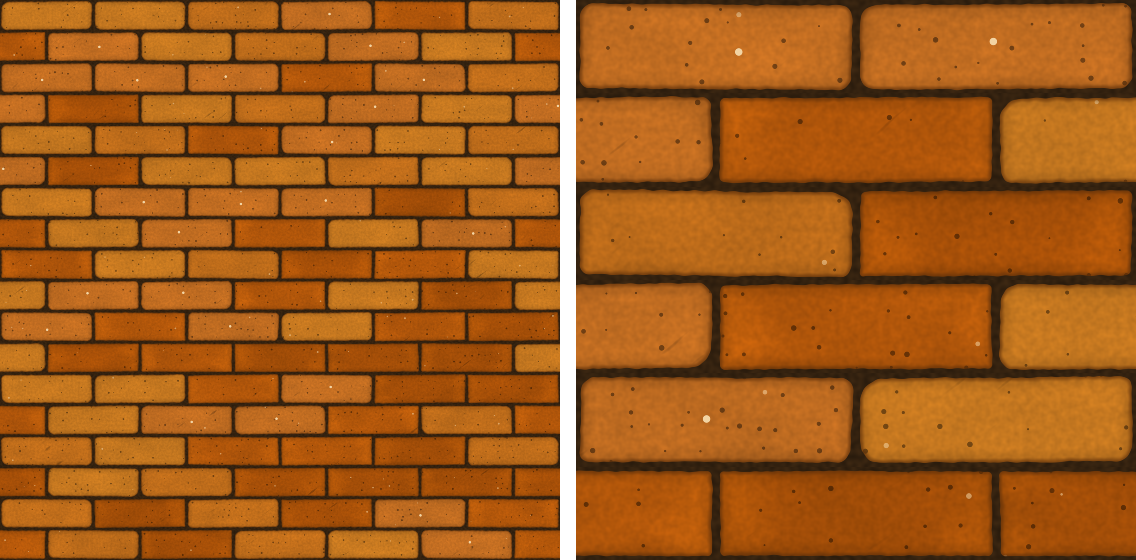
Left: the whole. Right: its middle third, enlarged.
Write a Shadertoy shader that draws this texture.

```glsl
// Running-bond brick wall: 18 courses of 6 bricks, every other course shifted by half.
// Each brick is a slightly skewed rounded box with its own clay colour and corners;
// gradient noise adds clouding, grain, scratches and rough edges, plus pits and flecks.

const vec2 GRID = vec2(6.0, 18.0);      // bricks across, courses down
const vec2 BRICK = vec2(3.0, 1.0);      // cell size, in course heights
const vec2 HALF_FACE = vec2(1.455, 0.453);

const vec3 MORTAR = vec3(0.20, 0.13, 0.06);
const vec3 RIM    = vec3(0.42, 0.21, 0.04);
const vec3 UMBER  = vec3(0.64, 0.305, 0.03);
const vec3 RUST   = vec3(0.69, 0.335, 0.04);
const vec3 AMBER  = vec3(0.755, 0.43, 0.105);
const vec3 OCHRE  = vec3(0.775, 0.47, 0.125);
const vec3 CLAY   = vec3(0.755, 0.425, 0.13);
const vec3 FLECK  = vec3(0.95, 0.83, 0.64);

vec2 hash2(vec2 p) {
    vec3 q = fract(p.xyx * vec3(0.1031, 0.1030, 0.0973));
    q += dot(q, q.yzx + 33.33);
    return fract((q.xx + q.yz) * q.zy);
}

float cornerDot(vec2 cell, vec2 corner, vec2 f) {
    float angle = 6.2832 * hash2(cell + corner).x;
    return dot(vec2(cos(angle), sin(angle)), f - corner);
}

// Gradient noise, roughly -0.7 to 0.7
float gradientNoise(vec2 p) {
    vec2 cell = floor(p), f = fract(p);
    vec2 u = f * f * f * (f * (f * 6.0 - 15.0) + 10.0);
    float low = mix(cornerDot(cell, vec2(0, 0), f), cornerDot(cell, vec2(1, 0), f), u.x);
    float high = mix(cornerDot(cell, vec2(0, 1), f), cornerDot(cell, vec2(1, 1), f), u.x);
    return mix(low, high, u.y);
}

float fbm(vec2 p) {
    float sum = 0.0, gain = 0.6;
    for (int i = 0; i < 4; i++) {
        sum += gain * gradientNoise(p);
        p = mat2(1.6, 1.2, -1.2, 1.6) * p + 7.3;
        gain *= 0.5;
    }
    return sum;
}

float roundedBox(vec2 p, vec2 halfSize, float radius) {
    vec2 d = abs(p) - halfSize + radius;
    return length(max(d, 0.0)) + min(max(d.x, d.y), 0.0) - radius;
}

float disc(vec2 p, float radius, float soft) {
    return 1.0 - smoothstep(radius - soft, radius + soft, length(p));
}

// Small dots, at most one in each unit cell
float specks(vec2 p, float density, float radius, float soft) {
    vec2 cell = floor(p);
    vec2 centre = 0.25 + 0.5 * hash2(cell + 5.7);
    vec2 rnd = hash2(cell + 91.3);
    return step(rnd.x, density) * disc(fract(p) - centre, radius * (0.5 + rnd.y), soft);
}

vec3 clayColour(float pick) {
    if (pick < 0.19) return UMBER;
    if (pick < 0.40) return RUST;
    if (pick < 0.61) return AMBER;
    return pick < 0.80 ? OCHRE : CLAY;
}

// Signed distance to a skewed brick whose four corners are worn unequally
float brickDistance(vec2 q, vec2 id, vec2 seed, float wear) {
    vec2 skew = hash2(id + 31.0) - 0.5;
    q += skew * vec2(0.06 * q.y, 0.025 * q.x);
    q += 0.012 * vec2(gradientNoise(seed * 1.7), gradientNoise(seed * 1.7 + 40.0));
    float chip = hash2(id * 2.0 + step(0.0, q) + 60.0).x;
    float radius = mix(0.05, mix(0.09, 0.24, chip), wear);
    return roundedBox(q, HALF_FACE, radius) + 0.016 * gradientNoise(seed * 9.0);
}

vec3 brickFace(vec2 q, vec2 id, vec2 seed, float pick, float px) {
    float dark = 1.0 - step(0.40, pick);
    vec3 col = clayColour(pick) * (0.98 + 0.04 * hash2(id + 12.0).y);

    // Clouding, with warmer ends on the dark bricks
    float cloud = fbm(seed * vec2(0.9, 1.5));
    col *= 1.0 + 0.13 * cloud;
    col += dark * vec3(0.05, 0.03, 0.005) * smoothstep(0.7, 1.4, abs(q.x) + 0.5 * cloud);

    // Fine grain and slanted scratches
    col *= 1.0 + 0.09 * gradientNoise(seed * 13.0) + 0.05 * gradientNoise(seed * 24.0);
    vec2 slant = vec2(dot(seed, vec2(0.8, 0.6)), dot(seed, vec2(-0.6, 0.8)));
    float scratch = smoothstep(0.38, 0.6, gradientNoise(slant * vec2(1.8, 10.0)));
    col *= 1.0 - 0.22 * scratch * smoothstep(0.0, 0.35, gradientNoise(seed * 0.8 + 20.0));

    // Pits, pale grit, and one bright fleck on the clay-coloured bricks
    col *= 1.0 - 0.42 * specks(seed * 5.0, 0.24, 0.10, 2.5 * px);
    col = mix(col, FLECK, 0.55 * specks(seed * 3.0 + 50.0, 0.035, 0.06, 1.5 * px));
    vec2 fleckAt = (hash2(id + 77.0) - 0.5) * vec2(0.5, 0.2);
    return mix(col, FLECK, step(0.80, pick) * disc(q - fleckAt, 0.04, 0.5 * px));
}

void mainImage(out vec4 fragColor, in vec2 fragCoord) {
    vec2 grid = fragCoord / iResolution.xy * GRID;
    float px = GRID.y / iResolution.y;

    // Brick cell; columns wrap so half bricks agree at both sides
    grid.x += 0.5 * (1.0 - mod(floor(grid.y), 2.0));
    vec2 id = floor(grid);
    id.x = mod(id.x, GRID.x);
    vec2 q = (fract(grid) - 0.5) * BRICK;
    vec2 seed = q + id * vec2(7.31, 5.17) + 30.0;
    float pick = hash2(id + 3.0).x;

    float d = brickDistance(q, id, seed, step(0.40, pick));
    vec3 mortar = MORTAR * (1.0 + 0.35 * gradientNoise(grid * BRICK * 14.0));
    vec3 face = brickFace(q, id, seed, pick, px);
    face = mix(face, RIM, 0.65 * smoothstep(-0.055, 0.0, d));
    face *= 1.0 - 0.10 * smoothstep(-0.18, -0.02, d);

    vec3 col = mix(face, mortar, smoothstep(-0.6 * px, 0.6 * px, d));
    fragColor = vec4(col, 1.0);
}
```
